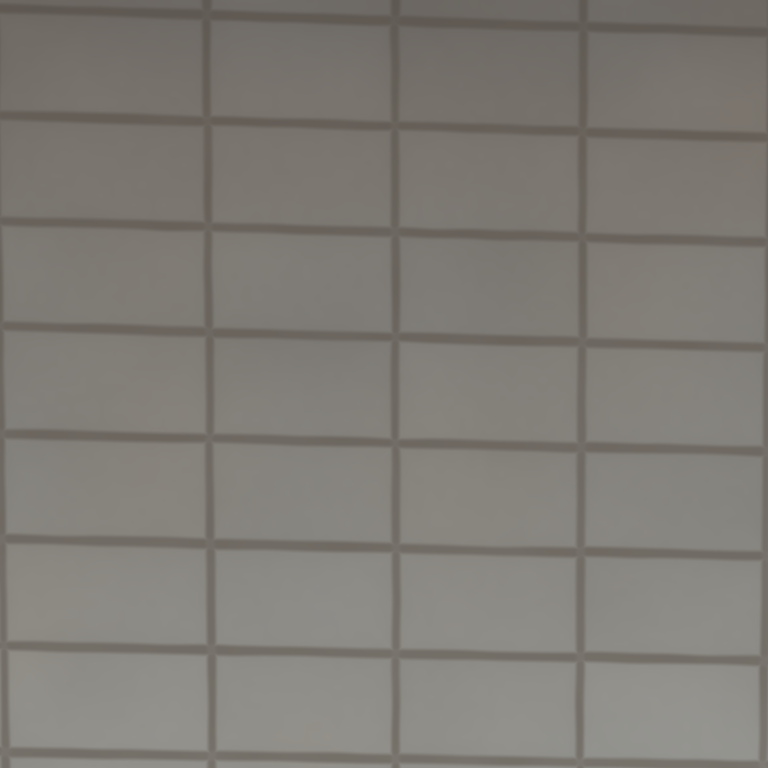
Write a three.js fragment shader that draws this texture.

```glsl
// Dim wall of wide stacked ceramic tiles with soft grey-brown grout, seen at a slight tilt.
// Canvas coordinates are skewed into tile space; distances to the nearest joints give
// the grout, while a vertical light falloff and low noise shade the surface.

#define COLUMN_WIDTH 0.2425
#define ROW_HEIGHT 0.1382
#define H_JOINT 0.0062     // half width of horizontal joints
#define V_JOINT 0.0054     // half width of vertical joints
#define SOFTNESS 0.0038    // blur of the joint edges
#define JITTER 0.0016      // misalignment between tiles
#define TILE_VARIATION 0.012
#define MOTTLE 0.016

varying vec2 vUv;

float hash(vec2 p) {
  vec3 q = fract(vec3(p.xyx) * 0.1031);
  q += dot(q, q.yzx + 33.33);
  return fract((q.x + q.y) * q.z);
}

float noise(vec2 p) {
  vec2 i = floor(p);
  vec2 f = fract(p);
  f = f * f * (3.0 - 2.0 * f);
  return mix(mix(hash(i), hash(i + vec2(1.0, 0.0)), f.x),
             mix(hash(i + vec2(0.0, 1.0)), hash(i + 1.0), f.x), f.y);
}

// Tilted view: columns converge downward, rows fall to the right.
vec2 toTileSpace(vec2 p) {
  float x = 0.56 + (p.x - 0.56) * (1.0 + 0.027 * (0.5 - p.y));
  x += 0.03 * (1.0 - smoothstep(0.0, 0.25, x));
  float column = (x - 0.03) / COLUMN_WIDTH;
  float row = (p.y - 0.0215 + 0.019 * p.x) / (ROW_HEIGHT - 0.0018 * p.x);
  return vec2(column, row);
}

float joint(float distanceToLine, float halfWidth) {
  return 1.0 - smoothstep(halfWidth - SOFTNESS, halfWidth + SOFTNESS, abs(distanceToLine));
}

void main() {
  vec2 grid = toTileSpace(vUv);
  vec2 tile = floor(grid);
  vec2 line = floor(grid + 0.5);
  vec2 offset = (grid - line) * vec2(COLUMN_WIDTH, ROW_HEIGHT);

  // Uneven joints: each segment shifts a little and its edges waver.
  offset.x += JITTER * (hash(vec2(line.x, tile.y) + 17.0) - 0.5);
  offset.y += JITTER * (hash(vec2(tile.x, line.y) + 43.0) - 0.5);
  offset += 0.0014 * (vec2(noise(vUv * 23.0), noise(vUv * 23.0 + 50.0)) - 0.5);
  float widthWear = 0.88 + 0.24 * noise(vUv * 14.0 + 8.0);
  float across = joint(offset.y, H_JOINT * widthWear);
  float upright = joint(offset.x, V_JOINT * widthWear);
  float grout = max(across * (0.84 + 0.16 * noise(vUv * 18.0)),
                    upright * (0.80 + 0.16 * noise(vUv * 16.0 + 5.0)));
  grout *= 1.0 - 0.22 * across * upright;

  // Light fades upward, with a brighter lower right side.
  float light = 1.0 - vUv.y + 0.08 * (vUv.x - 0.5) * (1.4 - vUv.y);
  vec3 tileColor = mix(vec3(0.452, 0.431, 0.408), vec3(0.578, 0.572, 0.550), light);
  vec3 groutColor = mix(vec3(0.382, 0.356, 0.330), vec3(0.452, 0.432, 0.402), light);

  // Per-tile tone, faint blotches and a slight cool or warm drift.
  float tone = TILE_VARIATION * (hash(tile + 71.0) - 0.5);
  tone += MOTTLE * (noise(vUv * 9.0) - 0.5);
  tone += 0.3 * MOTTLE * (noise(vUv * 75.0) - 0.5);
  float tint = 0.010 * (noise(vUv * 5.0 + 31.0) - 0.5);
  tileColor += tone + vec3(-tint, 0.0, tint);

  // Dim halo where the tile rounds down into the joint.
  float halo = exp(-min(abs(offset.x) / 0.010, abs(offset.y) / 0.011));
  tileColor *= 1.0 - 0.035 * halo;

  // Darkening toward the top edge.
  vec3 color = mix(tileColor, groutColor, grout);
  color *= 1.0 - 0.035 * smoothstep(0.85, 1.0, vUv.y);
  gl_FragColor = vec4(color, 1.0);
}
```
